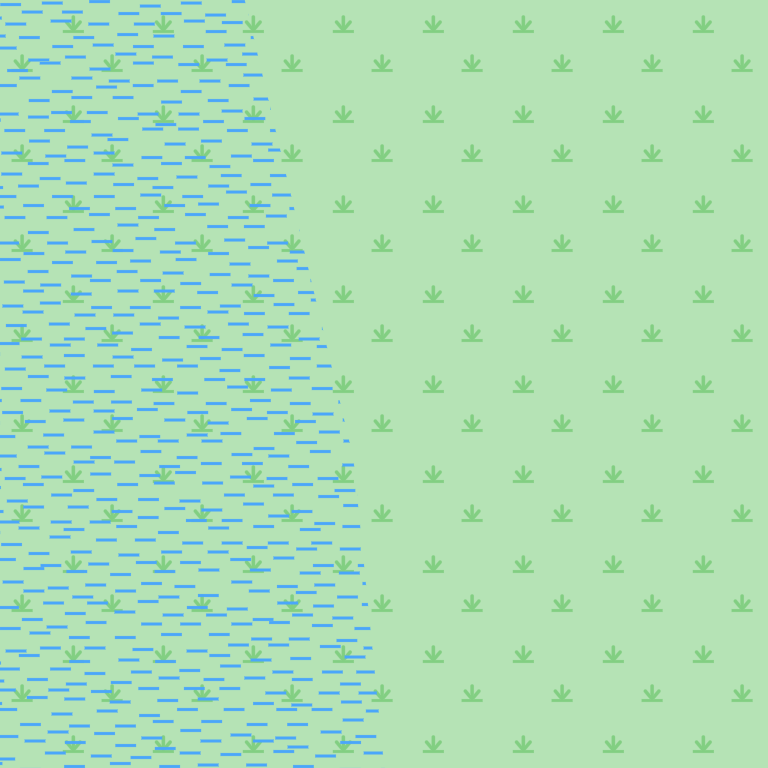
Write a three.js fragment shader that draws this pattern.

```glsl
// Marsh beside a meadow: two staggered grids of grass tufts on pale green,
// with jittered blue water dashes clipped by a bent shoreline on the left.
// Tufts are line segments and dashes are boxes, all as distance functions.
#define TUFT_PITCH 0.1171875
#define BLADE_RADIUS 0.0023
#define DASH_CELL vec2(0.0293, 0.0280)
#define DASH_HALF vec2(0.0135, 0.00195)
#define DASH_JITTER vec2(0.0085, 0.0052)
#define DASH_PHASE 0.075
#define DASH_STEP 0.001953
#define SOFT 0.0010
#define MEADOW vec3(0.71, 0.89, 0.71)
#define GRASS vec3(0.51, 0.81, 0.51)
#define WATER vec3(0.29, 0.65, 0.98)

varying vec2 vUv;

vec2 hash2(vec2 p) {
  vec2 q = vec2(dot(p, vec2(127.1, 311.7)), dot(p, vec2(269.5, 183.3)));
  return fract(sin(q) * 43758.545);
}

float coverage(float d) {
  return 1.0 - smoothstep(-SOFT, SOFT, d);
}

float segment(vec2 p, vec2 a, vec2 b) {
  vec2 pa = p - a, ba = b - a;
  return length(pa - ba * clamp(dot(pa, ba) / dot(ba, ba), 0.0, 1.0));
}

float box(vec2 p, vec2 halfSize) {
  vec2 q = abs(p) - halfSize;
  return length(max(q, 0.0)) + min(max(q.x, q.y), 0.0);
}

// Ground bar with one upright blade and a mirrored pair of leaning blades
float tuft(vec2 p) {
  p.x = abs(p.x);
  vec2 root = vec2(0.0, 0.0018);
  float blades = min(segment(p, root, vec2(0.0, 0.0188)),
                     segment(p, root, vec2(0.0088, 0.0122)));
  return min(blades - BLADE_RADIUS, box(p, vec2(0.0137, 0.0019)));
}

// Tufts repeated on a square grid whose ground bars pass through anchor
float tuftGrid(vec2 p, vec2 anchor) {
  vec2 lift = vec2(0.0, 0.009);
  vec2 cell = fract((p - anchor - lift) / TUFT_PITCH + 0.5) - 0.5;
  return tuft(cell * TUFT_PITCH + lift);
}

// Nearest dash among neighbouring cells; even columns shift by half a row
float dashes(vec2 p) {
  float nearest = 1.0;
  float column = floor(p.x / DASH_CELL.x);
  for (int i = -1; i <= 1; i++) {
    float c = column + float(i);
    float shift = DASH_PHASE + 0.5 * (1.0 - mod(c, 2.0));
    float row = floor(p.y / DASH_CELL.y - shift + 0.5);
    for (int j = -1; j <= 1; j++) {
      float r = row + float(j);
      vec2 center = vec2(c + 0.5, r + shift) * DASH_CELL;
      center += (hash2(vec2(c, r)) * 2.0 - 1.0) * DASH_JITTER;
      // Dash heights settle on fine, even levels
      center.y = floor(center.y / DASH_STEP + 0.5) * DASH_STEP;
      nearest = min(nearest, box(p - center, DASH_HALF));
    }
  }
  return nearest;
}

// Shoreline: a shallow slope above, bending steeper lower down
float shoreX(float y) {
  float depth = 1.0 - y;
  return min(0.3186 + 0.237 * depth, 0.4004 + 0.1 * depth);
}

void main() {
  float grass = min(tuftGrid(vUv, vec2(0.0955, 0.0215)),
                    tuftGrid(vUv, vec2(0.0288, 0.0879)));
  float water = max(dashes(vUv), vUv.x - shoreX(vUv.y));

  vec3 color = mix(MEADOW, GRASS, coverage(grass));
  color = mix(color, WATER, coverage(water));
  gl_FragColor = vec4(color, 1.0);
}
```
